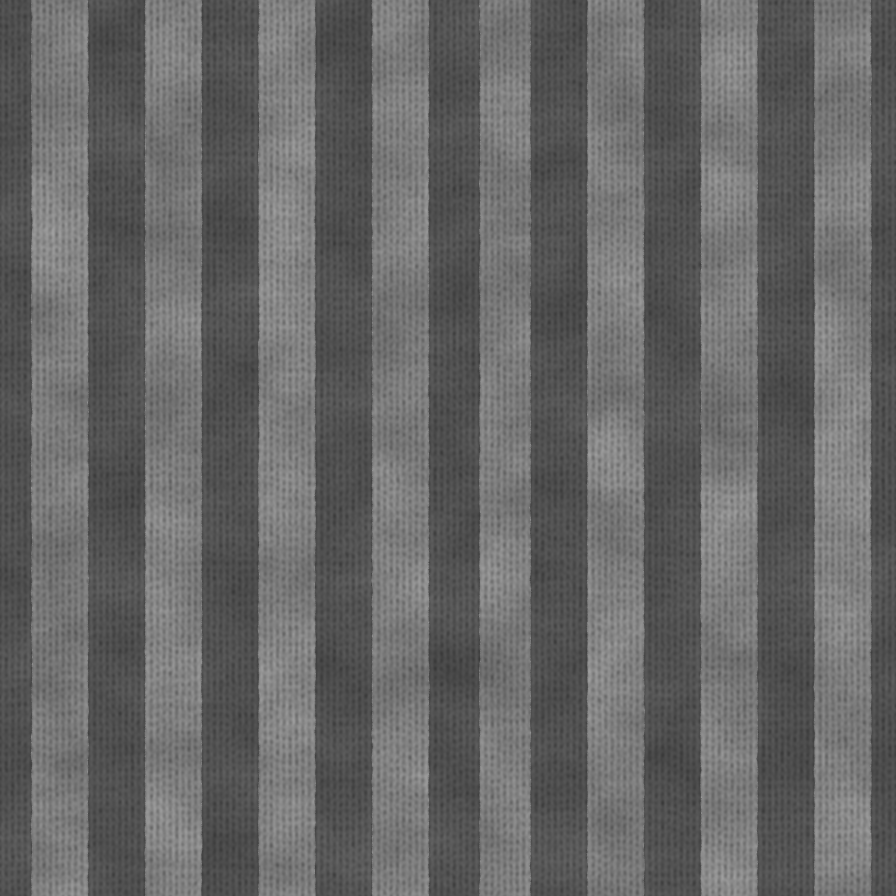
Write a WebGL 2 fragment shader that draws this texture.

```glsl
#version 300 es
precision highp float;
// Worn knitted cloth with upright light and dark grey stripes.

#define STRIPE_START 0.0352   // left edge of the first light stripe
#define STRIPE_WIDTH 0.06335  // width of one stripe
#define NARROW_START 0.479    // where the slimmer pair begins
#define NARROW_SPAN 0.1135    // width of the slimmer pair
#define RIBS 142.0            // knit columns across
#define STITCHES 112.0        // knit rows up
#define RIB_DEPTH 0.13
#define FLECK_DEPTH 0.2
#define CLOUD_DEPTH 0.12
#define EDGE_WOBBLE 0.0013

uniform vec2 u_resolution;
out vec4 fragColor;

const float TAU = 6.28319;
const vec3 DARK_YARN = vec3(0.312);
const vec3 LIGHT_YARN = vec3(0.487);

float hash(vec2 p) {
    vec3 q = fract(vec3(p.xyx) * 0.1031);
    q += dot(q, q.yzx + 33.33);
    return fract((q.x + q.y) * q.z);
}

vec2 gradient(vec2 cell) {
    float angle = TAU * hash(cell);
    return vec2(cos(angle), sin(angle));
}

// Gradient noise, roughly -0.7 to 0.7
float noise(vec2 p) {
    vec2 cell = floor(p);
    vec2 f = p - cell;
    vec2 w = f * f * f * (f * (f * 6.0 - 15.0) + 10.0);
    vec2 e = vec2(1.0, 0.0);
    float low = mix(dot(gradient(cell), f),
                    dot(gradient(cell + e), f - e), w.x);
    float high = mix(dot(gradient(cell + e.yx), f - e.yx),
                     dot(gradient(cell + e.xx), f - e.xx), w.x);
    return mix(low, high, w.y);
}

float clouds(vec2 p) {
    float sum = 0.0, weight = 1.0;
    for (int i = 0; i < 3; i++) {
        sum += weight * noise(p);
        p = p * 2.03 + 17.3;
        weight *= 0.5;
    }
    return sum;
}

// Signed distance to the nearest stripe edge, positive on light stripes
float stripeDistance(vec2 uv) {
    float x = uv.x + EDGE_WOBBLE * noise(vec2(uv.x * 12.0, uv.y * 75.0));
    float narrowing = 2.0 * STRIPE_WIDTH - NARROW_SPAN;
    x += narrowing * clamp((x - NARROW_START) / NARROW_SPAN, 0.0, 1.0);
    float phase = (x - STRIPE_START) / STRIPE_WIDTH;
    return (0.5 - abs(mod(phase + 0.5, 2.0) - 1.0)) * STRIPE_WIDTH;
}

// Brightness of the ribbed knit, around 1
float knit(vec2 uv) {
    float x = uv.x * RIBS + 0.08 * noise(vec2(uv.x * 30.0, uv.y * 90.0));
    float column = floor(x + 0.5);
    float groove = 0.5 + 0.5 * cos(TAU * x);
    float y = uv.y * STITCHES + hash(vec2(column, 5.0)) * 0.7;
    float stitch = 0.5 + 0.5 * cos(TAU * y);
    float fleck = noise(vec2(column * 7.31, uv.y * STITCHES * 0.9));
    float row = noise(vec2(uv.x * 9.0, uv.y * 130.0));
    float grain = noise(uv * vec2(230.0, 190.0) + 40.0);
    float shade = 1.0 + RIB_DEPTH * (0.5 - groove * (0.6 + 0.8 * stitch));
    shade -= FLECK_DEPTH * groove * max(fleck, 0.0);
    return shade + 0.05 * row + 0.11 * grain + 0.01;
}

void main() {
    vec2 uv = gl_FragCoord.xy / u_resolution;
    float pixel = 1.0 / u_resolution.x;

    // Striped yarn with a thin pale rim along each light stripe
    float edge = stripeDistance(uv);
    float soft = max(0.7 * pixel, 0.0007);
    float light = smoothstep(-soft, soft, edge);
    vec3 color = mix(DARK_YARN, LIGHT_YARN, light);
    color += 0.025 * light * (1.0 - smoothstep(0.001, 0.004, edge));

    // Faded patches, differing between the two yarns
    float fade = clouds(uv * vec2(8.0, 10.0) + mix(61.0, 7.0, light));
    color *= 1.0 + CLOUD_DEPTH * mix(0.95, 1.1, light) * fade * 1.5;

    color *= knit(uv);
    fragColor = vec4(clamp(color, 0.0, 1.0), 1.0);
}
```
